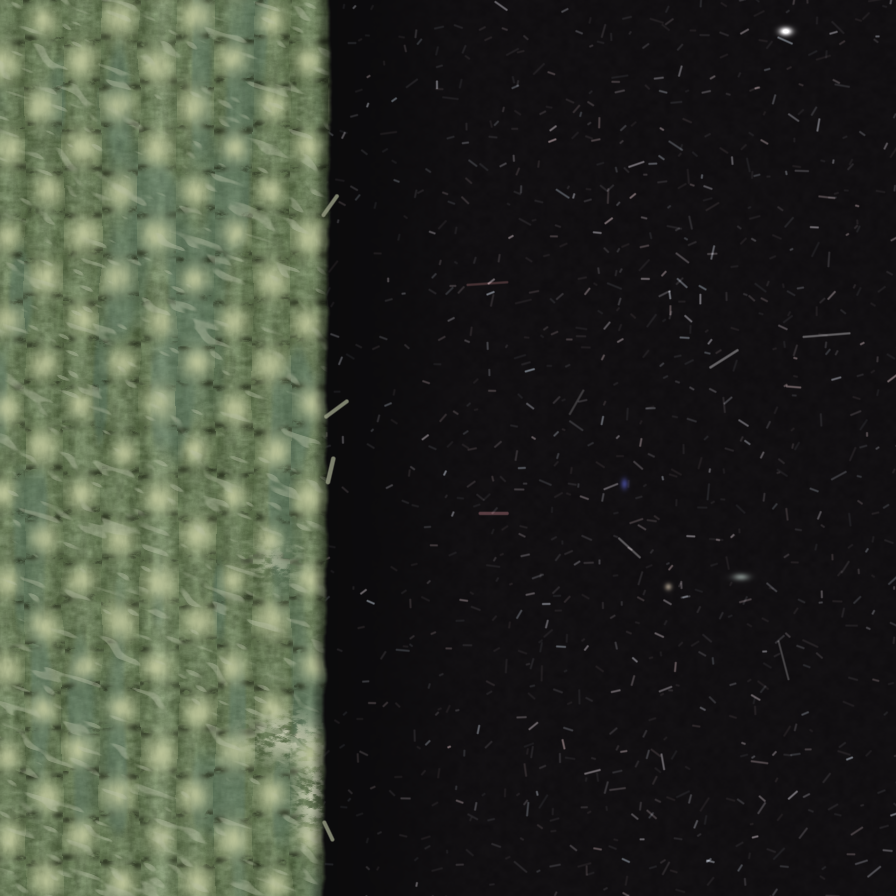
This texture is drawn by a Shadertoy shader. Its source:

```glsl
const vec2 WEAVE = vec2(0.0425, 0.0964);   // thread spacing, knot spacing
const vec2 ORIGIN = vec2(0.0065, 0.931);   // centre of the first knot

float hash(vec2 p) {
    return fract(sin(dot(p, vec2(127.1, 311.7))) * 43758.5453);
}

float noise(vec2 p) {
    vec2 i = floor(p), f = fract(p);
    f = f * f * (3.0 - 2.0 * f);
    return mix(mix(hash(i), hash(i + vec2(1, 0)), f.x),
               mix(hash(i + vec2(0, 1)), hash(i + vec2(1, 1)), f.x), f.y);
}

float fbm(vec2 p) {
    float sum = 0.0, amp = 0.5;
    for (int i = 0; i < 4; i++) {
        sum += amp * noise(p);
        p = p * 2.03 + 17.3;
        amp *= 0.5;
    }
    return sum;
}

// Soft ellipse, one at its centre
float blob(vec2 p, vec2 radius) {
    p /= radius;
    return exp(-dot(p, p));
}

float stroke(vec2 p, vec2 a, vec2 b, float width, float blur) {
    vec2 d = b - a;
    float t = clamp(dot(p - a, d) / dot(d, d), 0.0, 1.0);
    return 1.0 - smoothstep(width - blur, width + blur, length(p - a - d * t));
}

// Plain weave: pale knots staggered on alternate threads, dark slots between
vec3 cloth(vec2 p) {
    vec2 warped = p + 0.007 * (vec2(noise(p * 18.0), noise(p * 18.0 + 40.0)) - 0.5);
    vec2 g = (warped - ORIGIN) / WEAVE;
    float column = floor(g.x + 0.5);
    float stagger = 0.5 * mod(column, 2.0);
    float row = floor(g.y + stagger + 0.5);
    vec2 id = vec2(column, row);
    vec2 local = vec2(g.x - column, g.y + stagger - row) * WEAVE;
    vec2 jitter = 0.007 * (vec2(hash(id), hash(id + 31.0)) - 0.5);
    float size = mix(0.8, 1.15, hash(id + 7.0));
    float knot = blob(local - jitter, vec2(0.0165, 0.0165) * size);

    // Fine fibres, lengthwise along each thread
    float fibre = fbm(p * vec2(150.0, 55.0));
    float grain = fbm(p * vec2(110.0, 190.0) + 9.0);
    float thread = cos(6.2832 * (g.x - column));
    float ridge = blob(vec2(p.x - 0.183, 0.0), vec2(0.014, 1.0));

    vec3 col = mix(vec3(0.33, 0.39, 0.27), vec3(0.48, 0.56, 0.41), fibre);
    col += 0.035 * thread + 0.055 * ridge + 0.18 * (grain - 0.47);
    col = mix(col, vec3(0.34, 0.45, 0.39), 0.45 * smoothstep(0.55, 0.8, noise(p * vec2(45.0, 9.0))));

    // Slots above and below each knot, toward the neighbouring threads
    vec2 slotAt = vec2(abs(local.x) - 0.016, abs(local.y) - 0.021);
    float slot = blob(slotAt, vec2(0.009, 0.0045)) * smoothstep(0.25, 0.6, grain);
    col = mix(col, vec3(0.14, 0.17, 0.10), 0.8 * slot * (1.0 - 0.6 * ridge));
    col = mix(col, vec3(0.74, 0.77, 0.60), knot * (0.7 + 0.35 * fibre));

    // Stray pale fibres and worn patches
    float stray = smoothstep(0.72, 0.9, noise(p * vec2(70.0, 130.0) + p.yx * 40.0));
    float worn = blob(p - vec2(0.318, 0.178), vec2(0.035, 0.022))
               + blob(p - vec2(0.348, 0.110), vec2(0.017, 0.045))
               + 0.6 * blob(p - vec2(0.305, 0.372), vec2(0.025, 0.018));
    col = mix(col, vec3(0.72, 0.75, 0.65), 0.4 * stray);
    return mix(col, vec3(0.74, 0.76, 0.66), clamp(worn, 0.0, 1.0) * smoothstep(0.3, 0.6, grain));
}

// Short lint strokes, one per cell at random place and angle
vec3 lint(vec2 p, float cells, float chance, float blur) {
    vec3 sum = vec3(0.0);
    vec2 home = floor(p * cells);
    for (int y = -1; y <= 1; y++)
    for (int x = -1; x <= 1; x++) {
        vec2 id = home + vec2(x, y);
        vec2 centre = (id + vec2(hash(id), hash(id + 53.0))) / cells;
        float density = chance * smoothstep(0.40, 0.62, centre.x);
        float angle = 2.6 * (hash(id + 11.0) - 0.3);
        float bright = hash(id + 19.0);
        vec2 reach = vec2(cos(angle), sin(angle)) * mix(0.05, 0.28, hash(id + 23.0)) / cells;
        float mark = stroke(p, centre - reach, centre + reach, 0.0011, blur);
        vec3 tint = mix(vec3(1.0, 0.86, 0.86), vec3(0.85, 0.94, 1.0), hash(id + 37.0));
        sum += tint * mark * step(hash(id + 71.0), density) * mix(0.06, 0.42, bright * bright * bright);
    }
    return sum;
}

vec3 darkGround(vec2 p, float blur) {
    float open = smoothstep(0.37, 0.55, p.x);
    vec3 col = mix(vec3(0.045, 0.042, 0.048), vec3(0.067, 0.059, 0.068), open);
    col += 0.025 * open * (fbm(p * 130.0) - 0.47);
    col += lint(p, 32.0, 0.50, blur) + lint(p + 3.7, 58.0, 0.32, blur);

    // Longer individual hairs and bright specks
    col += vec3(0.30) * stroke(p, vec2(0.897, 0.624), vec2(0.948, 0.628), 0.0012, blur);
    col += vec3(0.32) * stroke(p, vec2(0.793, 0.590), vec2(0.823, 0.609), 0.0014, blur);
    col += vec3(0.20, 0.13, 0.13) * stroke(p, vec2(0.522, 0.682), vec2(0.566, 0.685), 0.0013, blur);
    col += vec3(0.28, 0.18, 0.19) * stroke(p, vec2(0.536, 0.427), vec2(0.566, 0.427), 0.0018, blur);
    col += vec3(0.28) * stroke(p, vec2(0.691, 0.399), vec2(0.714, 0.378), 0.0012, blur);
    col += vec3(0.20) * stroke(p, vec2(0.869, 0.284), vec2(0.880, 0.242), 0.0011, blur);
    col += vec3(0.16) * stroke(p, vec2(0.636, 0.538), vec2(0.651, 0.564), 0.0012, blur);
    col += vec3(0.16, 0.18, 0.40) * blob(p - vec2(0.697, 0.460), vec2(0.004, 0.006));
    col += vec3(0.45, 0.42, 0.36) * blob(p - vec2(0.746, 0.345), vec2(0.004));
    col += vec3(0.38, 0.42, 0.40) * blob(p - vec2(0.827, 0.356), vec2(0.009, 0.004));
    return col + vec3(1.1) * blob(p - vec2(0.877, 0.965), vec2(0.007, 0.0045));
}

void mainImage(out vec4 fragColor, in vec2 fragCoord) {
    vec2 p = fragCoord / iResolution.xy;
    float blur = max(0.0008, 1.0 / iResolution.y);

    // Slightly leaning cut edge with a shaded rim
    float edge = 0.361 + 0.007 * p.y + 0.007 * (fbm(vec2(p.y * 45.0, 3.0)) - 0.47);
    float cover = 1.0 - smoothstep(-0.003, 0.003, p.x - edge);
    vec3 fabric = cloth(p) * mix(1.0, 0.55, smoothstep(edge - 0.016, edge, p.x));
    vec3 col = mix(darkGround(p, blur), fabric, cover);

    // Loose threads crossing the edge
    float fray = stroke(p, vec2(0.361, 0.760), vec2(0.376, 0.781), 0.0022, blur)
               + stroke(p, vec2(0.364, 0.535), vec2(0.387, 0.552), 0.0022, blur)
               + stroke(p, vec2(0.366, 0.462), vec2(0.372, 0.488), 0.0025, blur)
               + stroke(p, vec2(0.362, 0.082), vec2(0.371, 0.063), 0.0022, blur);
    col = mix(col, vec3(0.60, 0.62, 0.52), 0.8 * clamp(fray, 0.0, 1.0));
    fragColor = vec4(clamp(col, 0.0, 1.0), 1.0);
}
```
